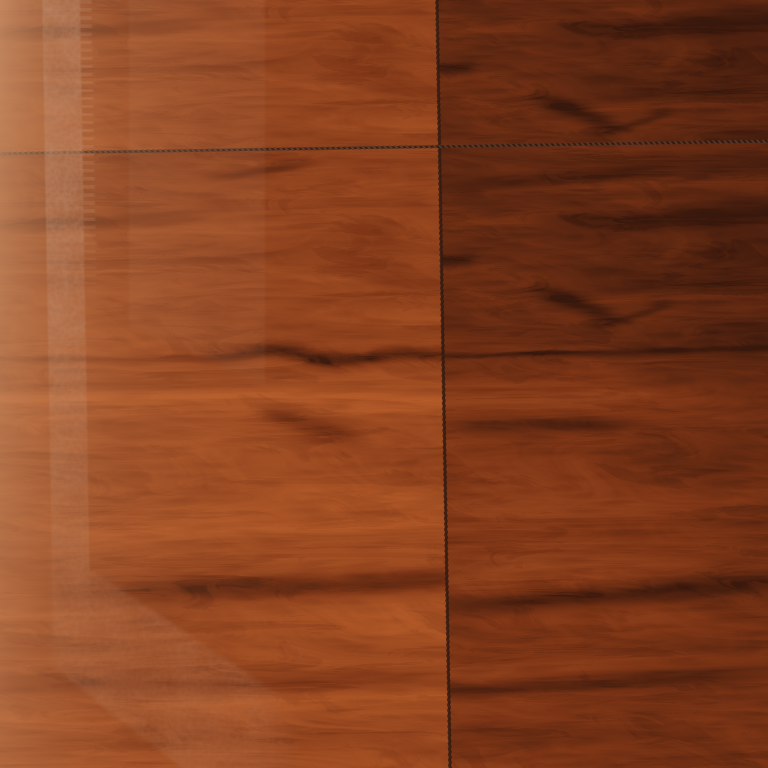
Write a WebGL 2 fragment shader that draws this texture.

```glsl
#version 300 es
precision highp float;
uniform vec2 u_resolution;
out vec4 fragColor;

const vec3 CHAR_BROWN = vec3(0.17, 0.07, 0.04);
const vec3 RED_BROWN = vec3(0.48, 0.20, 0.08);
const vec3 AMBER = vec3(0.75, 0.38, 0.17);
const vec3 HAZE = vec3(0.82, 0.61, 0.45);
const vec3 GLARE = vec3(0.76, 0.58, 0.47);
const vec3 SEAM_DARK = vec3(0.16, 0.08, 0.05);
const vec3 SEAM_LIGHT = vec3(0.38, 0.26, 0.20);
const float TILE_SHIFT = 0.25;

vec2 hash2(vec2 p) {
  vec3 q = fract(p.xyx * vec3(0.1031, 0.1030, 0.0973));
  q += dot(q, q.yzx + 33.33);
  return fract((q.xx + q.yz) * q.zy);
}

// Distance to the nearest scattered point
float cellular(vec2 p) {
  float nearest = 2.0;
  for (int i = 0; i < 9; i++) {
    vec2 o = vec2(i % 3 - 1, i / 3 - 1);
    nearest = min(nearest, length(o + hash2(floor(p) + o) - fract(p)));
  }
  return nearest;
}

// Layered, rotated and warped sines, about -1 to 1
float sineNoise(vec2 p, float seed) {
  float sum = 0.0, amp = 0.5;
  for (int i = 0; i < 6; i++) {
    p = mat2(0.8, 0.6, -0.6, 0.8) * p + seed;
    p += 0.7 * sin(p.yx * 1.3 + seed);
    sum += amp * sin(p.x) * sin(p.y + 1.7);
    p *= 1.8;
    amp *= 0.66;
  }
  return sum;
}

float band(float v, float lo, float hi, float soft) {
  return smoothstep(lo - soft, lo + soft, v) * (1.0 - smoothstep(hi - soft, hi + soft, v));
}

// Soft dark vein, long across the plank, tilted by slope
float vein(vec2 p, vec2 center, vec2 size, float slope) {
  vec2 d = p - center;
  d.y -= slope * d.x;
  d /= size;
  return exp(-d.x * d.x * d.x * d.x - d.y * d.y);
}

float veins(vec2 p, float side) {
  float wave = 0.007 * sin((p.x - 0.29) * 30.0) * band(p.x, 0.30, 0.50, 0.07);
  float left = 1.1 * vein(p, vec2(0.44, 0.537 + wave), vec2(0.16, 0.008), 0.0);
  left += 0.40 * vein(p, vec2(0.12, 0.534), vec2(0.18, 0.005), 0.0);
  left += 0.50 * vein(p, vec2(0.41, 0.445), vec2(0.06, 0.016), -0.3);
  left += 0.75 * vein(p, vec2(0.38, 0.240), vec2(0.28, 0.019), 0.05);
  left += 0.50 * vein(p, vec2(0.28, 0.112), vec2(0.34, 0.013), 0.02);
  left += 0.45 * vein(p, vec2(0.10, 0.712), vec2(0.15, 0.011), 0.05);
  left += 0.60 * vein(p, vec2(0.34, 0.778), vec2(0.07, 0.006), 0.14);
  float right = 0.60 * vein(p, vec2(0.78, 0.540), vec2(0.26, 0.004), 0.02);
  right += 0.65 * vein(p, vec2(0.71, 0.447), vec2(0.11, 0.010), 0.0);
  right += 0.60 * vein(p, vec2(0.78, 0.225), vec2(0.27, 0.013), 0.07);
  right += 0.55 * vein(p, vec2(0.72, 0.110), vec2(0.27, 0.012), 0.05);
  right += 0.35 * vein(p, vec2(0.92, 0.720), vec2(0.20, 0.015), 0.06);
  right += 0.55 * vein(p, vec2(0.75, 0.605), vec2(0.05, 0.012), -0.36);
  right += 0.35 * vein(p, vec2(0.83, 0.593), vec2(0.04, 0.007), 0.4);
  right += 0.40 * vein(p, vec2(0.59, 0.661), vec2(0.03, 0.007), 0.0);
  right += 0.35 * vein(p, vec2(0.70, 0.765), vec2(0.13, 0.008), 0.08);
  return mix(left, right, side);
}

vec3 wood(vec2 p, float side) {
  float seed = 1.3 + side * 2.1;
  float figure = sineNoise(p * vec2(5.0, 36.0), seed);
  float fibre = sineNoise(p * vec2(14.0, 95.0), seed + 4.0);
  float flecks = 1.0 - smoothstep(0.05, 0.5, cellular(p * vec2(11.0, 75.0) + figure * 0.6));
  float upper = smoothstep(0.44, 0.62, p.y);
  float rightTone = 0.55 - 0.16 * upper - 0.10 * smoothstep(0.7, 1.0, p.x);
  float tone = mix(0.77 - 0.09 * upper, rightTone, side);
  float vein = veins(p + vec2(0.012, 0.005) * vec2(fibre, figure), side);
  tone += 0.15 * figure + 0.06 * fibre - 0.06 * flecks - 0.09 * smoothstep(0.15, 0.5, fibre);
  tone -= 0.55 * vein * clamp(0.95 + 0.5 * figure + 0.5 * fibre, 0.5, 1.2);
  tone = clamp(tone, 0.08, 1.0);
  return tone < 0.5 ? mix(CHAR_BROWN, RED_BROWN, tone * 2.0) : mix(RED_BROWN, AMBER, tone * 2.0 - 1.0);
}

// Twisted cord pressed into a joint; along runs down its length
vec3 drawSeam(vec3 color, float across, float along, float shine, float aa) {
  float twist = 0.5 + 0.5 * sin(6.2832 * (along * 140.0 + across * 110.0));
  float halfWidth = 0.0015 + 0.0010 * twist;
  float mask = 1.0 - smoothstep(halfWidth - aa, halfWidth + aa, abs(across));
  return mix(color, mix(SEAM_DARK, SEAM_LIGHT, twist * shine), mask * 0.85);
}

// Pale window reflections lying over the surface
float reflections(vec2 uv, float aa) {
  float speckle = 0.7 + 0.5 * cellular(uv * 150.0) + 0.4 * sineNoise(uv * 45.0, 2.0);
  float x = uv.x - 0.017 * (1.0 - uv.y);
  float strip = band(x, 0.055, 0.104, 0.002) * smoothstep(0.12, 0.27, uv.y + 0.7 * (uv.x - 0.07));
  float bend = band(uv.y, 0.185 - 0.78 * uv.x, 0.336 - 0.66 * uv.x, 0.006) * band(uv.x, 0.07, 0.36, 0.004 + 0.12 * uv.x);
  float ticks = smoothstep(0.1, 0.5, sin(uv.y * 600.0)) * band(x, 0.104, 0.119, 0.001 + aa) * smoothstep(0.58, 0.75, uv.y);
  float pane = band(uv.x, 0.168, 0.345, 0.003) * smoothstep(0.565, 0.585, uv.y + 0.43 * (uv.x - 0.17));
  float stripGlow = strip * mix(0.18, 0.38, smoothstep(0.3, 0.8, uv.y));
  return (stripGlow + 0.15 * bend * (1.0 - strip)) * speckle + 0.22 * ticks + 0.08 * pane;
}

void main() {
  vec2 uv = gl_FragCoord.xy / u_resolution;
  float aa = 0.7 / min(u_resolution.x, u_resolution.y);
  float acrossVertical = uv.x - mix(0.586, 0.569, uv.y);
  float acrossHorizontal = uv.y - mix(0.800, 0.816, uv.x);
  // The same plank figure restarts above the horizontal joint
  vec2 plank = uv - vec2(0.0, TILE_SHIFT * step(0.0, acrossHorizontal));
  vec3 color = wood(plank, smoothstep(-aa, aa, acrossVertical));
  // Joints, then haze and reflections from the left
  color = drawSeam(color, acrossVertical, uv.y, 0.15, aa);
  color = drawSeam(color, acrossHorizontal, uv.x, 0.8, aa);
  color = mix(color, HAZE, 0.75 * exp(-uv.x * 7.5) * mix(0.45, 1.0, uv.y));
  color = mix(color, GLARE, clamp(reflections(uv, aa), 0.0, 0.7));
  fragColor = vec4(color, 1.0);
}
```
